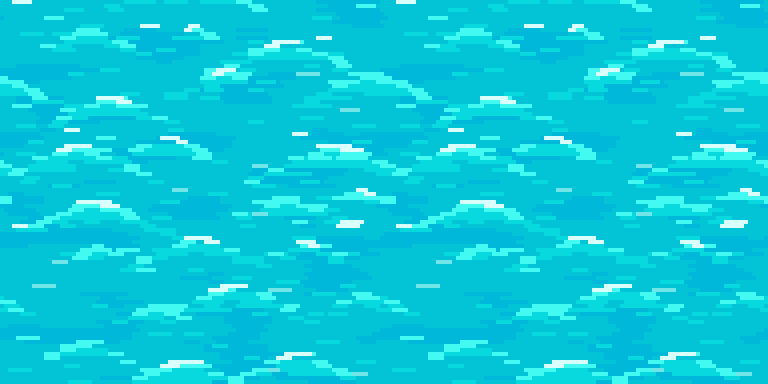
Write a Shadertoy shader that draws this texture.

```glsl
const vec3 DEEP  = vec3(0.00, 0.72, 0.855);
const vec3 WATER = vec3(0.01, 0.77, 0.845);
const vec3 SWELL = vec3(0.03, 0.85, 0.87);
const vec3 PALE  = vec3(0.44, 0.90, 0.91);
const vec3 LIGHT = vec3(0.26, 0.98, 0.95);
const vec3 FOAM  = vec3(0.85, 1.00, 0.99);
const vec3 PALETTE[6] = vec3[6](DEEP, WATER, SWELL, PALE, LIGHT, FOAM);

const float TILES_DOWN = 1.0;          // square tiles, so two fit across
const float CELLS = 96.0;              // blocks along one tile side
const vec2 WAVE_GRID = vec2(3.0, 7.0); // waves per tile
const vec2 HALF_WIDTH = vec2(8.0, 23.0);
const float STEEPNESS = 0.4;
const float RAGGED = 3.0;
const float BRICK = 4.0;               // length of the steps on a wave
const vec2 DASH_SLOT = vec2(12.0, 4.0);
const float DEEP_LEVEL = 0.17;
const int SAMPLES = 3;
const float TAU = 6.28319;

vec2 hash2(vec2 p) {
    vec3 q = fract(p.xyx * vec3(0.1031, 0.1030, 0.0973));
    q += dot(q, q.yzx + 33.33);
    return fract((q.xx + q.yz) * q.zy);
}

float corner(vec2 lattice, vec2 offset, vec2 period) {
    float angle = TAU * hash2(mod(lattice, period) + 5.0).x;
    return dot(vec2(cos(angle), sin(angle)), offset);
}

// Gradient noise that wraps after the given period
float gradientNoise(vec2 p, vec2 period) {
    vec2 i = floor(p), f = p - i;
    vec2 w = f * f * f * (f * (f * 6.0 - 15.0) + 10.0);
    vec2 e = vec2(1.0, 0.0);
    float low  = mix(corner(i, f, period), corner(i + e.xy, f - e.xy, period), w.x);
    float high = mix(corner(i + e.yx, f - e.yx, period), corner(i + e.xx, f - e.xx, period), w.x);
    return mix(low, high, w.y);
}

// Short scattered glints, at most one in each slot
int dashTone(vec2 cell) {
    float slotRow = floor(cell.y / DASH_SLOT.y);
    cell.x = mod(cell.x + floor(DASH_SLOT.x * hash2(vec2(slotRow, 71.0)).x), CELLS);
    vec2 slot = floor(cell / DASH_SLOT);
    vec2 local = cell - slot * DASH_SLOT;
    vec2 place = hash2(slot + 31.0), kind = hash2(slot + 57.0);
    float len = 4.0 + floor(3.0 * kind.y);
    float start = floor(place.x * (DASH_SLOT.x - len + 1.0));
    bool inside = local.y == floor(place.y * DASH_SLOT.y)
        && local.x >= start && local.x < start + len;
    if (!inside || kind.x > 0.58) return 0;
    return kind.x < 0.04 ? 5 : kind.x < 0.13 ? 4 : kind.x < 0.18 ? 3 : 2;
}

// One arched crest: swell below, light along the top, foam on the peak
int waveTone(vec2 id, vec2 cell, float brickX, float ragged) {
    vec2 jitter = hash2(id + 17.0), look = hash2(id + 43.0);
    vec2 stagger = vec2(0.5 * mod(id.y, 2.0), 0.0);
    vec2 peak = floor((id + stagger + 0.2 + 0.6 * jitter) / WAVE_GRID * CELLS);
    float size = fract(0.618 * (id.x + id.y * WAVE_GRID.x) + 0.3);
    float halfWidth = mix(HALF_WIDTH.x, HALF_WIDTH.y, size);
    float height = STEEPNESS * halfWidth;

    vec2 d = mod(cell - peak + 0.5 * CELLS, CELLS) - 0.5 * CELLS;
    float across = mod(brickX - peak.x + 0.5 * CELLS, CELLS) - 0.5 * CELLS;
    float s = abs(across) / halfWidth + 0.15 * ragged;
    float depth = -d.y - height * pow(max(s, 0.0), 1.4) + RAGGED * ragged;
    float thickness = 0.8 + 0.55 * height * (1.0 - s);

    int tone = 0;
    if (s < 1.0 && depth >= 0.0 && depth < thickness) tone = 2;
    if (tone == 2 && s < 0.85 && depth < 1.3 + 1.5 * ragged) tone = 4;

    float cap = 0.2 * halfWidth;
    float side = look.y < 0.5 ? -cap : cap;
    bool top = d.y == 0.0 && abs(d.x) <= cap;
    bool shoulder = d.y == -1.0 && abs(d.x - side) <= 0.6 * cap;
    if (top || shoulder) tone = look.x < 0.55 ? 5 : 4;
    return tone;
}

vec3 waterColor(vec2 p) {
    vec2 cell = mod(floor(p), CELLS);
    float shift = floor(BRICK * hash2(vec2(cell.y, 91.0)).x);
    float brickX = floor((cell.x + shift) / BRICK) * BRICK - shift + 0.5 * (BRICK - 1.0);
    vec2 brick = vec2(brickX, cell.y) + 0.5;
    float ragged = gradientNoise(brick * vec2(1.0 / 6.0, 1.0), vec2(CELLS / 6.0, CELLS));

    // Broad darker patches
    float patches = gradientNoise(brick / vec2(24.0, 8.0), CELLS / vec2(24.0, 8.0));
    int tone = patches + 0.2 * ragged > DEEP_LEVEL ? 0 : 1;

    tone = max(tone, dashTone(cell));
    for (float y = 0.0; y < WAVE_GRID.y; y++)
        for (float x = 0.0; x < WAVE_GRID.x; x++)
            tone = max(tone, waveTone(vec2(x, y), cell, brickX, ragged));
    return PALETTE[tone];
}

void mainImage(out vec4 fragColor, in vec2 fragCoord) {
    // Average several samples to smooth the block edges
    vec3 sum = vec3(0.0);
    for (int j = 0; j < SAMPLES; j++)
        for (int i = 0; i < SAMPLES; i++) {
            vec2 offset = (vec2(i, j) + 0.5) / float(SAMPLES) - 0.5;
            sum += waterColor((fragCoord + offset) / iResolution.y * TILES_DOWN * CELLS);
        }
    fragColor = vec4(sum / float(SAMPLES * SAMPLES), 1.0);
}
```
